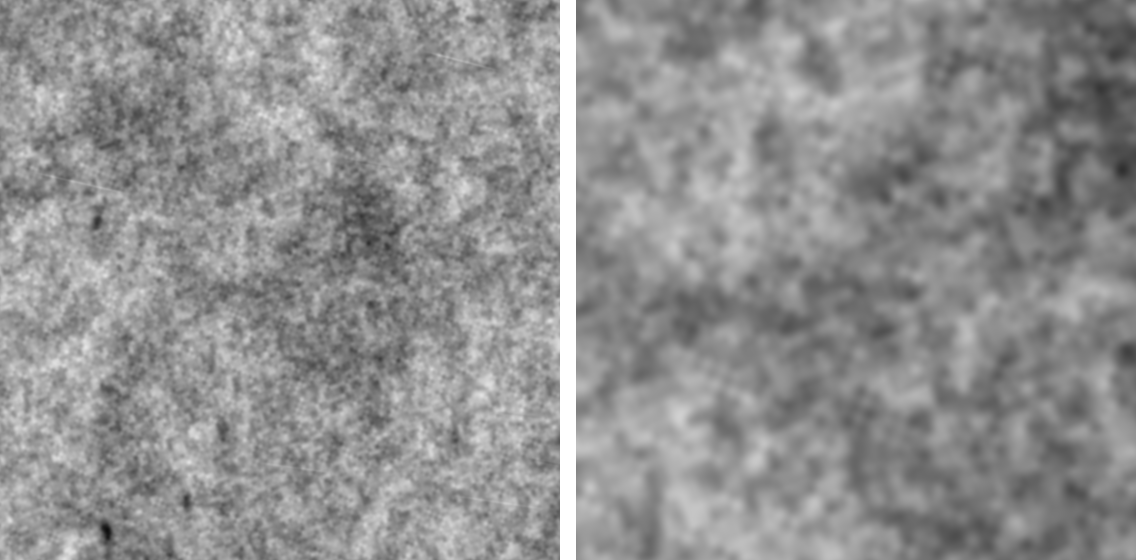
Left, the full canvas; right, a detail of the centre.
Write a Shadertoy shader that draws this texture.

```glsl
// Draws a grey, mottled, worn metal surface with small dark pits and faint scratches.

const float MEAN_GREY      = 0.572;
const float MOTTLE_GAIN    = 1.0;
const float STREAK_GAIN    = 0.11;
const vec2  STREAK_SCALE   = vec2(9.0, 1.6);
const int   OCTAVES        = 6;
const float FREQUENCY[6]   = float[6](4.0, 9.0, 20.0, 42.0, 84.0, 140.0);
const float AMPLITUDE[6]   = float[6](0.12, 0.15, 0.16, 0.20, 0.21, 0.15);
const int   PIT_COUNT      = 11;
const vec2  PIT_SIZE       = vec2(0.0085, 0.021);
const float PIT_DEPTH      = 0.30;
const int   SCRATCH_COUNT  = 7;
const float SCRATCH_WIDTH  = 0.0026;
const float SCRATCH_GAIN   = 0.10;

float hash(vec2 p) {
    vec3 q = fract(vec3(p.xyx) * 0.1031);
    q += dot(q, q.yzx + 33.33);
    return fract((q.x + q.y) * q.z);
}

vec2 hash2(float seed) {
    return vec2(hash(vec2(seed, 17.0)), hash(vec2(seed, 59.0)));
}

// Smooth value noise centred on zero
float noise(vec2 p) {
    vec2 cell = floor(p);
    vec2 f = fract(p);
    f = f * f * (3.0 - 2.0 * f);
    float low  = mix(hash(cell), hash(cell + vec2(1, 0)), f.x);
    float high = mix(hash(cell + vec2(0, 1)), hash(cell + vec2(1, 1)), f.x);
    return mix(low, high, f.y) - 0.5;
}

mat2 rotation(float angle) {
    float c = cos(angle), s = sin(angle);
    return mat2(c, s, -s, c);
}

// Cloudy patches down to fine grain, each octave turned to hide its grid
float mottle(vec2 p) {
    float sum = 0.0;
    for (int i = 0; i < OCTAVES; i++) {
        float k = float(i);
        vec2 q = rotation(0.4 + 1.1 * k) * p * FREQUENCY[i];
        sum += AMPLITUDE[i] * noise(q + 200.0 + 37.0 * k);
    }
    return sum;
}

// Upright dark dents, mostly in the lower part
float pits(vec2 p) {
    float depth = 0.0;
    for (int i = 0; i < PIT_COUNT; i++) {
        float seed = float(i) + 3.0;
        vec2 center = hash2(seed) * vec2(1.0, 0.62);
        vec2 variety = hash2(seed + 40.0);
        vec2 size = PIT_SIZE * mix(0.65, 1.15, variety.x);
        vec2 d = rotation(0.5 * (variety.y - 0.3)) * (p - center) / size;
        depth += mix(0.35, 1.0, variety.x) * exp(-dot(d, d));
    }
    return depth;
}

// Thin, slightly falling lines, light or dark
float scratches(vec2 p) {
    float sum = 0.0;
    for (int i = 0; i < SCRATCH_COUNT; i++) {
        float seed = float(i) + 90.0;
        vec2 center = hash2(seed);
        vec2 variety = hash2(seed + 30.0);
        vec2 d = rotation(mix(0.08, 0.3, variety.x)) * (p - center);
        float halfLength = mix(0.05, 0.11, variety.y);
        float ends = 1.0 - smoothstep(0.5, 1.0, abs(d.x) / halfLength);
        float line = exp(-d.y * d.y / (SCRATCH_WIDTH * SCRATCH_WIDTH));
        float tone = variety.y > 0.35 ? 1.0 : -0.8;
        sum += tone * line * ends * mix(0.4, 1.0, variety.x);
    }
    return sum;
}

void mainImage(out vec4 fragColor, in vec2 fragCoord) {
    vec2 p = fragCoord / iResolution.y;

    float grey = MEAN_GREY + MOTTLE_GAIN * mottle(p);
    grey += STREAK_GAIN * noise(p * STREAK_SCALE + 71.0);
    grey += SCRATCH_GAIN * scratches(p);
    grey -= PIT_DEPTH * pits(p);

    fragColor = vec4(vec3(clamp(grey, 0.0, 1.0)), 1.0);
}
```
